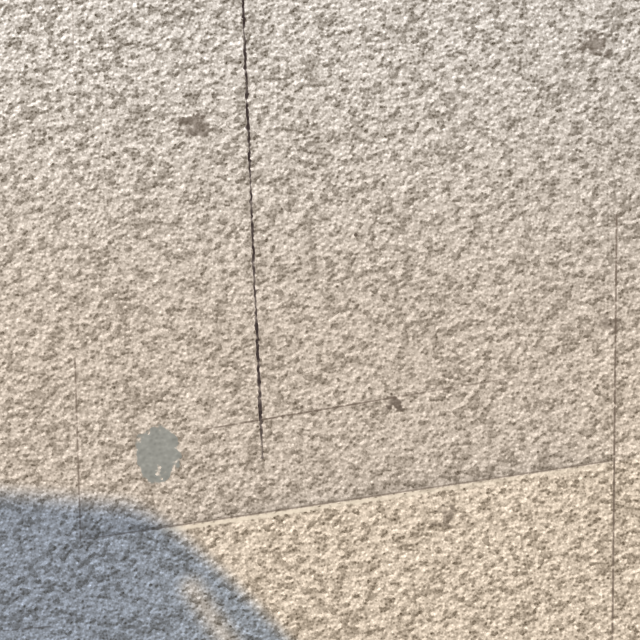
This texture is drawn by a WebGL 1 fragment shader. Its source:

```glsl
precision highp float;
uniform vec2 u_resolution;

const vec3 STONE_TOP = vec3(0.768, 0.733, 0.692);
const vec3 STONE_MID = vec3(0.752, 0.695, 0.632);
const vec3 STONE_LOW = vec3(0.792, 0.726, 0.645);
const vec3 SHADE_TINT = vec3(0.695, 0.780, 0.905);
const vec3 STAIN_COLOR = vec3(0.585, 0.585, 0.555);
const vec3 CRACK_COLOR = vec3(0.24, 0.20, 0.19);
const vec3 SEAM_COLOR = vec3(0.45, 0.39, 0.34);
const vec3 RIM_COLOR = vec3(0.95, 0.89, 0.80);
const vec2 LIGHT_STEP = vec2(0.0012, -0.0018);
const float BLOTCH_SCALE = 98.0;
const float GRAIN_SCALE = 190.0;
const float SPECK_SCALE = 340.0;
const float BLOTCH_DEPTH = 0.175;
const float SPECK_DEPTH = 0.17;
const float RELIEF = 0.48;

vec3 hash3(vec2 cell) {
  vec3 q = fract(cell.xyx * vec3(0.1031, 0.1030, 0.0973));
  q += dot(q, q.yxz + 33.33);
  return fract((q.xxy + q.yzz) * q.zyx);
}

// Cellular noise: one randomly signed soft bump per cell
float bumps(vec2 p) {
  vec2 cell = floor(p);
  vec2 f = p - cell;
  float sum = 0.0;
  for (int j = -1; j <= 1; j++) {
    for (int i = -1; i <= 1; i++) {
      vec2 o = vec2(float(i), float(j));
      vec3 r = hash3(cell + o + 17.0);
      vec2 d = o + r.xy - f;
      sum += (r.z - 0.5) * exp(-4.0 * dot(d, d));
    }
  }
  return 2.0 * sum;
}

// x: broad blotches with ragged rims, y: fine grain
vec2 plaster(vec2 p) {
  vec2 q = p * vec2(0.95, 1.04);
  float grain = bumps(q * GRAIN_SCALE + 41.0);
  float blotch = bumps(mat2(0.94, 0.34, -0.34, 0.94) * q * BLOTCH_SCALE + 60.0);
  return vec2(blotch + 0.30 * grain, grain);
}

float segment(vec2 p, vec2 a, vec2 b) {
  vec2 ab = b - a;
  return length(p - a - ab * clamp(dot(p - a, ab) / dot(ab, ab), 0.0, 1.0));
}

float stroke(float d, float halfWidth) {
  float soft = 0.6 / u_resolution.y + 0.0005;
  return 1.0 - smoothstep(halfWidth - soft, halfWidth + soft, d);
}

float spot(vec2 p, vec2 center, float radius, float rough) {
  return 1.0 - smoothstep(0.45, 1.2, length(p - center) / radius + rough);
}

void main() {
  vec2 p = gl_FragCoord.xy / u_resolution;
  vec2 h = plaster(p);
  vec2 slope = h - plaster(p + LIGHT_STEP);
  float speck = bumps(p * SPECK_SCALE + 7.0);
  float rough = h.x + 0.4 * h.y;

  // Stone slab and the lit step below the ledge
  float ledgeY = 0.156 + 0.149 * (p.x - 0.130);
  float below = 1.0 - smoothstep(ledgeY - 0.003, ledgeY + 0.001, p.y);
  vec3 col = mix(STONE_MID, STONE_TOP, smoothstep(0.40, 1.0, p.y));
  float warmth = below * smoothstep(0.12, 0.45, p.x);
  warmth = max(warmth, 0.6 * smoothstep(0.85, 1.0, p.x) * (1.0 - smoothstep(0.2, 0.6, p.y)));
  col = mix(col, STONE_LOW, warmth);
  col *= 1.0 + 0.02 * (1.0 - smoothstep(0.0, 0.3, p.x)) * smoothstep(0.15, 0.4, p.y);
  col *= 1.0 - 0.02 * smoothstep(0.6, 1.0, p.x) * smoothstep(0.35, 0.8, p.y);

  // Flat pale skin broken by darker pits
  float pits = 1.0 - smoothstep(-0.34, 0.0, h.x);
  float lift = smoothstep(0.05, 0.55, h.x);
  float contrast = 0.90 + 0.25 * smoothstep(0.5, 1.0, p.y) * (1.0 - 0.5 * p.x) + 0.08 * warmth;
  float tone = 0.045 - BLOTCH_DEPTH * pits + 0.05 * lift + 0.06 * h.y + SPECK_DEPTH * speck;
  tone += RELIEF * clamp(0.6 * slope.x + 0.4 * slope.y, -0.35, 0.35);
  col *= 1.0 + contrast * tone * vec3(0.95, 1.0, 1.08);

  // Stains
  vec2 blob = (p - vec2(0.245, 0.289)) / vec2(0.033, 0.043);
  float edge = length(blob) + 0.08 * sin(3.0 * blob.y + 4.0 * blob.x) + 0.14 * rough;
  float chips = spot(p, vec2(0.250, 0.262), 0.012, 0.4 - h.y);
  float stain = (1.0 - smoothstep(0.92, 1.06, edge)) * (1.0 - 0.8 * chips);
  col = mix(col, STAIN_COLOR * (1.0 + 0.06 * h.y), 0.92 * stain);
  float dirt = 0.50 * spot(p, vec2(0.306, 0.800), 0.019, 0.8 * rough);
  dirt = max(dirt, 0.40 * spot(p, vec2(0.928, 0.932), 0.018, 0.8 * rough));
  dirt = max(dirt, 0.70 * spot(p, vec2(0.618, 0.371), 0.012, 0.7 * rough));
  dirt = max(dirt, 0.35 * spot(p, vec2(0.697, 0.195), 0.015, 0.8 * rough));
  dirt = max(dirt, 0.35 * spot(p, vec2(0.948, 0.492), 0.015, 0.8 * rough));
  dirt = max(dirt, 0.90 * spot(p, vec2(0.556, 0.633), 0.0033, 0.0));
  col = mix(col, SEAM_COLOR * 0.85, dirt);

  // Ledge: dim upper side, soft bright rim beneath
  float across = p.y - ledgeY;
  float span = smoothstep(0.125, 0.14, p.x) * (1.0 - smoothstep(0.945, 0.96, p.x));
  col *= 1.0 - 0.13 * span * smoothstep(0.0, 0.003, across) * exp(-max(across, 0.0) * 80.0);
  float rim = span * smoothstep(0.22, 0.30, p.x) * (1.0 - 0.5 * smoothstep(0.5, 0.9, p.x));
  float rimShape = 1.0 - smoothstep(0.001, 0.0060, abs(across + 0.004) - 0.002 * h.y);
  col = mix(col, RIM_COLOR, 0.85 * rim * rimShape);
  float ledgeLine = stroke(abs(across - 0.0012), 0.0011 + 0.0008 * h.y);
  col = mix(col, SEAM_COLOR, 0.55 * span * ledgeLine);

  // Thin seams, worn along their length
  float seams = 0.80 * stroke(segment(p, vec2(0.9635, 0.664), vec2(0.957, 0.0)), 0.0015);
  seams = max(seams, 0.60 * stroke(segment(p, vec2(0.117, 0.440), vec2(0.126, 0.156)), 0.0013));
  seams = max(seams, 0.25 * stroke(segment(p, vec2(0.113, 1.0), vec2(0.115, 0.92)), 0.0012));
  seams = max(seams, 0.55 * stroke(segment(p, vec2(0.0, 0.014), vec2(0.078, 0.021)), 0.0013));
  float fade = 0.80 - 0.4 * smoothstep(0.5, 0.8, p.x) - 0.3 * (1.0 - smoothstep(0.31, 0.39, p.x));
  seams = max(seams, fade * stroke(segment(p, vec2(0.3125, 0.328), vec2(0.807, 0.411)), 0.0013));
  col = mix(col, SEAM_COLOR, seams * clamp(0.9 - 0.8 * h.y, 0.4, 1.0));

  // Main crack with uneven ink
  vec2 joint = vec2(0.396, 0.600);
  vec2 ragged = p + vec2(0.0016 * h.y, 0.0);
  float crack = min(segment(ragged, vec2(0.379, 1.01), joint), segment(ragged, joint, vec2(0.410, 0.285)));
  float dash = bumps(vec2(3.5, p.y * 130.0));
  float crackWidth = 0.0018 + 0.0008 * dash + 0.0008 * exp(-pow((p.y - 0.36) * 25.0, 2.0));
  float crackInk = clamp(0.80 + 0.5 * dash, 0.45, 0.95) * (0.7 + 0.3 * smoothstep(0.28, 0.36, p.y));
  col = mix(col, CRACK_COLOR, crackInk * stroke(crack, crackWidth));

  // Curved cool shadow with a sunlit streak
  float bend = max(p.x - 0.19, 0.0);
  float shadeY = 0.234 - 0.1 * p.x - 1.065 * bend * bend / (bend + 0.133);
  float shade = 1.0 - smoothstep(-0.030, 0.022, p.y - shadeY);
  float streak = 1.0 - smoothstep(0.0, 0.034, segment(p, vec2(0.300, 0.080), vec2(0.362, -0.01)));
  shade *= 1.0 - 0.60 * streak;
  col *= mix(vec3(1.0), SHADE_TINT, shade);

  gl_FragColor = vec4(clamp(col, 0.0, 1.0), 1.0);
}
```
